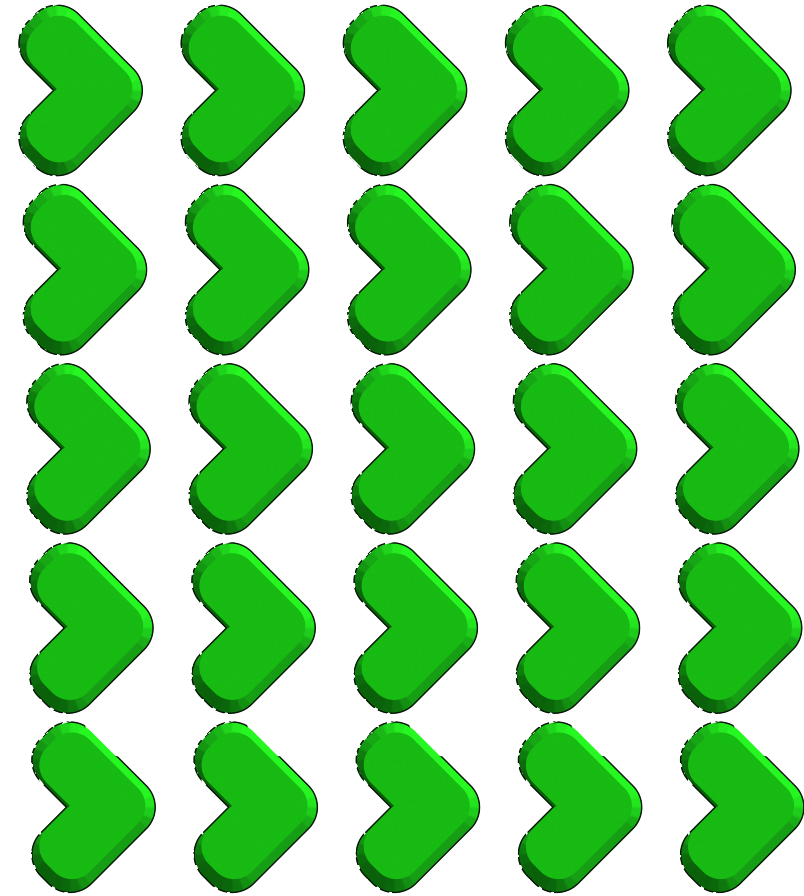
Reproduce this pattern procedurally as a WebGL 1 fragment shader.

```glsl
precision highp float;
// Rows of glossy green chevrons on white, each row sliding a little to the right.
// Every chevron is a folded rounded-box distance: a flat face inside a faceted,
// directionally lit bevel, with a thin ink outline that is chipped in places.

uniform vec2 u_resolution;

// Lengths are in row heights; the origin of a chevron is its notch.
const float ROWS = 5.0;
const float COLUMN_PITCH = 0.905;
const vec2  FIRST_NOTCH = vec2(0.293, 0.5046);   // from the top left
const vec2  ROW_SLIDE = vec2(0.026, -0.002);     // linear and quadratic slide
const float CELL_MARGIN = 0.3;                   // room left of the notch

// Arm extents: x along the arm, y across it.
const vec2  BODY_MIN = vec2(-0.408, 0.0);
const vec2  BODY_MAX = vec2(0.372, 0.408);
const float BODY_RADIUS = 0.174;
const vec2  FACE_MIN = vec2(-0.356, 0.017);
const vec2  FACE_MAX = vec2(0.304, 0.356);
const float FACE_RADIUS = 0.139;
const float FACE_LIFT = 0.008;

const float LINE_WIDTH = 0.008;
const float CHIP_SCALE = 30.0;
const float LIGHT_ANGLE = 0.84;
const float FACET_ANGLE = 0.3926991;             // an eighth of pi
const float GRAIN = 0.018;

const vec3 PAPER = vec3(1.0);
const vec3 FACE_COLOR = vec3(0.09, 0.73, 0.07);
const vec3 BEVEL_DARK = vec3(0.04, 0.38, 0.04);
const vec3 BEVEL_LIGHT = vec3(0.15, 0.97, 0.13);
const vec3 INK = vec3(0.02, 0.09, 0.02);

vec2 hashGradient(vec2 cell) {
  float angle = 6.2831853 * fract(sin(dot(cell, vec2(127.1, 311.7))) * 43758.5);
  return vec2(cos(angle), sin(angle));
}

float gradientNoise(vec2 p) {
  vec2 i = floor(p);
  vec2 f = fract(p);
  vec2 w = f * f * f * (f * (f * 6.0 - 15.0) + 10.0);
  vec2 e = vec2(1.0, 0.0);
  float low = mix(dot(hashGradient(i), f), dot(hashGradient(i + e), f - e), w.x);
  float high = mix(dot(hashGradient(i + e.yx), f - e.yx),
                   dot(hashGradient(i + 1.0), f - 1.0), w.x);
  return mix(low, high, w.y);
}

// Folds both arms onto one: x runs along the arm, y across it.
vec2 armSpace(vec2 p) {
  p.y = abs(p.y);
  return vec2(p.y - p.x, p.x + p.y) * 0.70710678;
}

float chevron(vec2 p, vec2 lo, vec2 hi, float radius) {
  vec2 q = abs(armSpace(p) - 0.5 * (lo + hi)) - 0.5 * (hi - lo) + radius;
  return length(max(q, 0.0)) + min(max(q.x, q.y), 0.0) - radius;
}

float body(vec2 p) {
  return chevron(p, BODY_MIN, BODY_MAX, BODY_RADIUS);
}

vec2 outwardNormal(vec2 p) {
  vec2 e = vec2(0.002, 0.0);
  return normalize(vec2(body(p + e) - body(p - e),
                        body(p + e.yx) - body(p - e.yx)) + 1e-6);
}

// Light on the bevel, with the turning angle split into soft-edged facets.
vec3 bevelColor(vec2 normal) {
  float turn = atan(normal.y, normal.x) / FACET_ANGLE + 0.5;
  float facet = floor(turn) + smoothstep(0.3, 0.7, fract(turn)) - 0.5;
  float light = 0.5 + 0.5 * cos(facet * FACET_ANGLE - LIGHT_ANGLE);
  return mix(BEVEL_DARK, BEVEL_LIGHT, pow(light, 1.2));
}

// 1 where the outline is missing: flecks on the arm ends, a long gap in the last row.
float outlineWear(vec2 p, vec2 normal, float row) {
  vec2 arm = armSpace(p);
  float ends = smoothstep(0.15, 0.2, arm.x) * smoothstep(0.1, -0.2, normal.x);
  float flecks = ends * smoothstep(0.12, 0.22, gradientNoise(p * CHIP_SCALE + row * 0.13));
  float stretch = smoothstep(-0.01, 0.01, arm.x) * smoothstep(0.25, 0.23, arm.x);
  float gap = stretch * step(0.3, arm.y) * step(0.0, p.y) * step(ROWS - 1.5, row);
  return max(flecks, gap);
}

void main() {
  float pixel = ROWS / u_resolution.y;
  vec2 pos = gl_FragCoord.xy * pixel;
  pos.y = ROWS - pos.y;

  // Repeat into cells and move to the notch, with y pointing up.
  float row = floor(pos.y);
  float slide = row * (ROW_SLIDE.x + row * ROW_SLIDE.y);
  float x = pos.x - FIRST_NOTCH.x - slide + CELL_MARGIN;
  vec2 p = vec2(mod(x, COLUMN_PITCH) - CELL_MARGIN, FIRST_NOTCH.y - fract(pos.y));

  vec2 normal = outwardNormal(p);
  float wear = outlineWear(p, normal, row);
  float edge = body(p) + LINE_WIDTH * wear;
  float face = chevron(p - vec2(0.0, FACE_LIFT), FACE_MIN, FACE_MAX, FACE_RADIUS);

  // Bevel, face, grain, outline, then paper.
  float aa = 0.6 * pixel;
  vec3 color = mix(FACE_COLOR, bevelColor(normal), smoothstep(-aa, aa, face));
  color *= 1.0 + GRAIN * gradientNoise(pos * 45.0);
  float line = smoothstep(-aa, aa, edge + LINE_WIDTH) * (1.0 - wear);
  color = mix(color, INK, line);
  color = mix(color, PAPER, smoothstep(-aa, aa, edge));
  gl_FragColor = vec4(color, 1.0);
}
```
